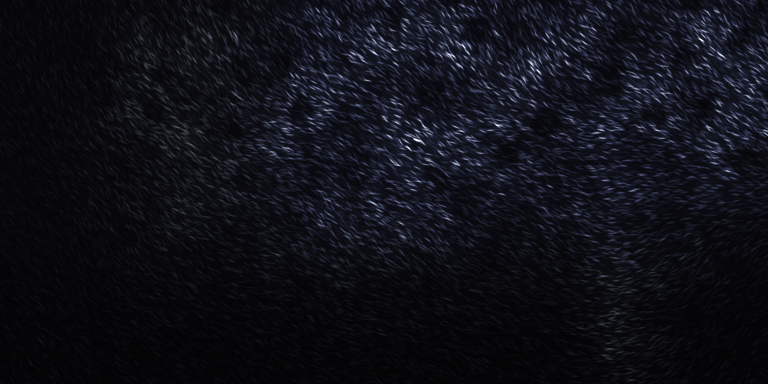
Give the GLSL for this texture, as a Shadertoy shader.

```glsl
// Dark animal fur: short fine hairs with a blue sheen, soft spots and deep shadow.

const vec3 ROOT_COLOR = vec3(0.017, 0.017, 0.027);
const vec3 BLUE_SHEEN = vec3(0.58, 0.65, 1.00);
const vec3 GRAY_SHEEN = vec3(0.74, 0.80, 0.92);
const float UNDERCOAT = 0.075;     // soft light below the hairs
const float HAIR_LIGHT = 0.50;     // light on the hair tips
const float HAIR_CELL = 0.0145;    // grid size, in canvas heights
const float HAIR_HALF_LENGTH = 0.0125;
const float HAIR_RADIUS = 0.0037;
const int HAIR_LAYERS = 4;
const float SPOT_CELL = 0.16;
const float SPOT_RADIUS = 0.055;

vec3 hash3(vec2 p) {
    vec3 q = fract(vec3(p.xyx) * vec3(0.1031, 0.1030, 0.0973));
    q += dot(q, q.yxz + 33.33);
    return fract((q.xxy + q.yzz) * q.zyx);
}

float cornerGradient(vec2 cell, vec2 offset) {
    float a = 6.2832 * hash3(cell + 71.0).x;
    return dot(vec2(cos(a), sin(a)), offset);
}

// Gradient noise, about -0.7 to 0.7
float noise(vec2 p) {
    vec2 i = floor(p), f = p - i;
    vec2 u = f * f * f * (f * (f * 6.0 - 15.0) + 10.0);
    vec2 e = vec2(1.0, 0.0);
    return mix(mix(cornerGradient(i, f), cornerGradient(i + e, f - e), u.x),
               mix(cornerGradient(i + e.yx, f - e.yx), cornerGradient(i + 1.0, f - 1.0), u.x), u.y);
}

float glow(vec2 p, vec2 center, vec2 size) {
    vec2 q = (p - center) / size;
    return exp(-dot(q, q));
}

vec2 rotate(vec2 p, float a) {
    float c = cos(a), s = sin(a);
    return vec2(c * p.x + s * p.y, c * p.y - s * p.x);
}

// Lie of the coat: down to the right, steeper at the top and left
float hairAngle(vec2 p) {
    float a = -0.45 - 0.4 * smoothstep(0.6, 1.0, p.y);
    a -= 0.35 * smoothstep(0.7, 0.2, p.x);
    a += 0.95 * smoothstep(1.35, 1.8, p.x) * smoothstep(0.7, 0.3, p.y);
    return a + 0.5 * noise(p * 4.0);
}

// Tapered strokes scattered over a jittered grid
float hairs(vec2 p, float layer, float radius) {
    vec2 g = rotate(p, layer * 0.7) / HAIR_CELL + layer * 37.0;
    vec2 home = floor(g);
    float sum = 0.0;
    float lie = hairAngle(p);
    for (int y = -1; y <= 1; y++) {
        for (int x = -1; x <= 1; x++) {
            vec2 cell = home + vec2(x, y);
            vec3 h = hash3(cell + 200.0);
            vec2 d = rotate((g - cell - h.xy) * HAIR_CELL, -layer * 0.7);
            d = rotate(d, lie + 0.5 * (h.x - h.y));
            float t = clamp(abs(d.x) / HAIR_HALF_LENGTH, 0.0, 1.0);
            float stroke = (1.0 - smoothstep(0.0, radius, abs(d.y))) * (1.0 - t * t);
            sum += stroke * pow(h.z, 4.0);
        }
    }
    return sum;
}

// Dark round patches, 0 inside and 1 outside
float spots(vec2 p) {
    p += 0.03 * vec2(noise(p * 13.0), noise(p * 13.0 + 40.0));
    vec2 g = p / SPOT_CELL, home = floor(g);
    float open = 1.0;
    for (int y = -1; y <= 1; y++) {
        for (int x = -1; x <= 1; x++) {
            vec2 cell = home + vec2(x, y);
            vec3 h = hash3(cell + 11.0);
            float d = length(g - cell - h.xy) * SPOT_CELL;
            float r = SPOT_RADIUS * (0.6 + 0.4 * h.z);
            open *= 1.0 - 0.75 * step(0.3, h.z) * (1.0 - smoothstep(0.3 * r, r, d));
        }
    }
    return open;
}

float sheen(vec2 p) {
    float s = 0.90 * glow(p, vec2(1.10, 0.84), vec2(0.50, 0.27));
    s += 0.85 * glow(p, vec2(1.92, 0.86), vec2(0.38, 0.28));
    s += 0.55 * glow(p, vec2(0.95, 0.52), vec2(0.40, 0.24));
    s += 0.35 * glow(p, vec2(1.70, 0.52), vec2(0.35, 0.20));
    s += 0.30 * glow(p, vec2(0.42, 0.68), vec2(0.12, 0.28));
    s += 0.25 * glow(p, vec2(1.63, 0.20), vec2(0.12, 0.25));
    float mottle = noise(p * 6.0) + 0.5 * noise(p * 13.0);
    float tufts = noise(rotate(p, -0.5) * vec2(14.0, 42.0));
    s *= 0.45 + 0.65 * smoothstep(-0.5, 0.4, mottle);
    s *= 1.0 + 0.7 * tufts;
    return 0.07 + s * mix(1.0, spots(p), smoothstep(0.35, 0.65, p.y));
}

void mainImage(out vec4 fragColor, in vec2 fragCoord) {
    vec2 p = fragCoord / iResolution.y;
    float radius = max(HAIR_RADIUS, 0.9 / iResolution.y);
    float coat = 0.0;
    for (int i = 0; i < HAIR_LAYERS; i++) coat += hairs(p, float(i), radius);

    float light = sheen(p) * (UNDERCOAT + HAIR_LIGHT * coat);
    vec3 tint = mix(GRAY_SHEEN, BLUE_SHEEN, smoothstep(0.45, 0.85, p.x) * smoothstep(0.1, 0.5, p.y));
    tint = mix(tint, vec3(0.85, 0.9, 1.0), smoothstep(0.2, 0.6, light));
    vec3 color = ROOT_COLOR * mix(0.55, 1.1, smoothstep(0.0, 0.5, p.y)) + tint * light;
    fragColor = vec4(color, 1.0);
}
```
